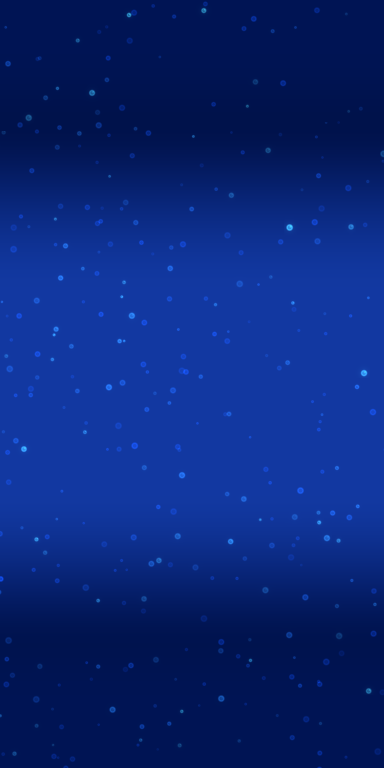
Reproduce this background procedurally as a Shadertoy shader.

```glsl
vec3 hash3(vec3 p) {
    p = fract(p * vec3(0.1031, 0.1030, 0.0973));
    p += dot(p, p.yxz + 33.33);
    return fract((p.xxy + p.yxx) * p.zyx);
}

// Dark ends, wide bright band across the middle
vec3 waterGradient(float y) {
    float band = smoothstep(0.155, 0.36, y) * (1.0 - smoothstep(0.62, 0.85, y));
    float dip = exp(-pow((y - 0.83) / 0.06, 2.0)) + 0.6 * exp(-pow((y - 0.17) / 0.05, 2.0));
    vec3 color = mix(vec3(0.0, 0.08, 0.33), vec3(0.07, 0.22, 0.63), band);
    return color - vec3(0.0, 0.012, 0.04) * dip;
}

// One sparse grid of bubbles, each kept inside its own cell
vec3 bubbleLayer(vec2 p, float height, float columns, float seed) {
    float pixel = 1.0 / iResolution.x;
    vec2 cell = floor(p * columns);
    vec3 place = hash3(vec3(cell, seed));
    vec3 look = hash3(vec3(cell + 57.0, seed + 11.0));

    float radius = mix(0.0025, 0.0085, look.x);
    vec2 center = (cell + 0.15 + 0.7 * place.xy) / columns;
    vec2 offset = p - center;
    float d = length(offset);

    // Fewer bubbles near the top
    float density = mix(0.34, 0.15, smoothstep(0.80, 0.93, height));
    float shown = step(place.z, density);
    float disc = 1.0 - smoothstep(radius - pixel, radius + pixel, d);
    float rim = smoothstep(0.35, 0.8, d / radius);
    float glint = exp(-dot(offset - 0.3 * radius, offset - 0.3 * radius) / (0.12 * radius * radius));

    // Mostly faint blue, a few bright cyan
    float glow = pow(look.y, 4.0);
    vec3 tint = mix(vec3(0.03, 0.13, 0.38), vec3(0.22, 0.62, 0.55), glow);
    float shade = 0.55 + 0.35 * rim + 0.5 * glint * glow;
    float halo = 0.12 * glow * exp(-d * d / (2.5 * radius * radius));
    float fade = mix(0.35, 1.0, look.z);
    return tint * shown * fade * (disc * shade + halo);
}

void mainImage(out vec4 fragColor, in vec2 fragCoord) {
    vec2 p = fragCoord / iResolution.x;
    float height = fragCoord.y / iResolution.y;
    vec3 color = waterGradient(height);

    for (int i = 0; i < 3; i++) {
        float layer = float(i);
        vec2 shift = vec2(0.037, 0.061) * layer;
        color += bubbleLayer(p + shift, height, 10.0 + 3.0 * layer, 5.0 + 17.0 * layer);
    }
    fragColor = vec4(clamp(color, 0.0, 1.0), 1.0);
}
```
